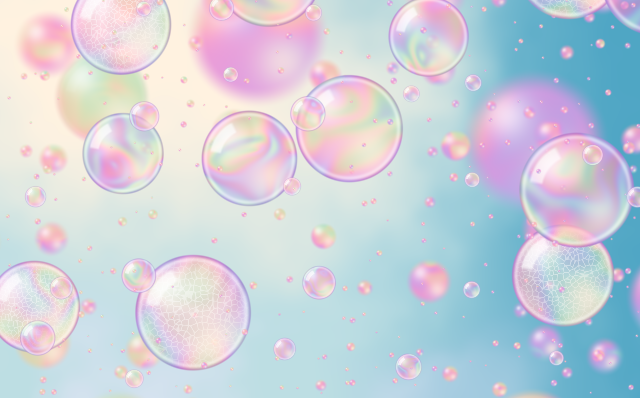
Reproduce this background procedurally as a WebGL 1 fragment shader.

```glsl
precision highp float;
// Pastel soap bubbles drifting over a cream-to-teal sky with soft clouds.
// Jittered grids scatter them in layers, from blurred and large to crisp and
// tiny; each one is shaded with a warped thin-film palette, glints and a rim.

#define CREAM vec3(1.0, 0.95, 0.88)
#define PALE_AQUA vec3(0.74, 0.87, 0.89)
#define TEAL vec3(0.31, 0.65, 0.77)
#define CLOUD vec3(0.86, 0.89, 0.95)
#define VIOLET vec3(0.56, 0.40, 0.76)
#define LARGE_DENSITY 0.62
#define SMALL_DENSITY 0.52
#define DOT_DENSITY 0.36
#define FILM_CYCLES 1.1
#define FILM_OPACITY 0.60
#define GLINT 0.65
#define CELL_LINES 0.42

uniform vec2 u_resolution;

vec2 hash2(vec2 p) {
  vec3 h = fract(p.xyx * vec3(0.1031, 0.1030, 0.0973));
  h += dot(h, h.yzx + 33.33);
  return fract((h.xx + h.yz) * h.zy);
}

float noise(vec2 p) {
  vec2 i = floor(p), f = fract(p);
  f = f * f * (3.0 - 2.0 * f);
  return mix(mix(hash2(i).x, hash2(i + vec2(1, 0)).x, f.x),
             mix(hash2(i + vec2(0, 1)).x, hash2(i + vec2(1, 1)).x, f.x), f.y);
}

float fbm(vec2 p) {
  float sum = 0.0, amp = 0.53;
  for (int i = 0; i < 4; i++) {
    sum += amp * noise(p);
    p = p * 2.03 + 17.0;
    amp *= 0.5;
  }
  return sum;
}

// Pale lines between Voronoi cells.
float cellEdges(vec2 p) {
  vec2 base = floor(p);
  float near = 9.0, next = 9.0;
  for (int y = -1; y <= 1; y++)
    for (int x = -1; x <= 1; x++) {
      vec2 id = base + vec2(x, y);
      float d = length(id + hash2(id + 50.0) - p);
      next = min(next, max(near, d));
      near = min(near, d);
    }
  return 1.0 - smoothstep(0.03, 0.25, next - near);
}

// Phase runs pink, lavender, aqua, mint, peach.
vec3 filmColor(float phase) {
  return vec3(0.83, 0.73, 0.79)
       + vec3(0.15, 0.15, 0.11) * cos(6.2832 * (phase - vec3(0.0, 0.67, 0.33)));
}

float spot(vec2 q, vec2 center, float tightness) {
  vec2 d = q - center;
  return exp(-tightness * dot(d, d));
}

vec3 sky(vec2 uv, vec2 p) {
  float cloud = fbm(p * 2.6 + 4.0);
  vec3 col = mix(PALE_AQUA, TEAL, smoothstep(0.40, 1.0, uv.x + 0.5 * (cloud - 0.5)));
  float low = (1.0 - smoothstep(0.0, 0.4, uv.y)) * (1.0 - 0.6 * uv.x);
  col = mix(col, CLOUD, low * smoothstep(0.35, 0.65, cloud));
  float sun = length((uv - vec2(0.16, 0.92)) * vec2(1.0, 0.8)) + 0.45 * (cloud - 0.5);
  return mix(col, CREAM, 1.0 - smoothstep(0.14, 0.62, sun));
}

vec3 bubble(vec3 behind, vec2 q, float radius, float blur, float hue, vec2 seed) {
  float d = length(q);
  float pixel = 1.0 / (radius * u_resolution.y);
  float soft = max(blur, pixel);
  if (d > 1.0 + soft) return behind;
  float mask = 1.0 - smoothstep(1.0 - soft, 1.0 + soft, d);
  float crisp = 1.0 - smoothstep(0.0, 0.15, blur);
  float rim = pow(min(d, 1.0), 4.0);
  float meshed = crisp * step(0.07, radius) * step(0.5, seed.x);

  // Film: smooth when blurred, swirling in focus, denser towards the edge
  vec2 s = seed * 40.0;
  vec2 warp = q + 0.8 * vec2(noise(q * 1.4 + s), noise(q * 1.4 + s + 9.0));
  float bands = noise(warp * 1.3 + s) - 0.5 + 0.5 * dot(q, seed - 0.5);
  float swirl = sin(13.0 * length(warp - seed) + 5.0 * bands);
  float detail = crisp * smoothstep(0.005, 0.05, radius);
  float phase = hue + FILM_CYCLES * bands * mix(0.35, 1.0, detail) - 0.12 * q.y;
  phase += detail * (0.12 * swirl * (1.0 - meshed) + 0.35 * rim);
  vec3 film = filmColor(phase) + 0.04 * detail * swirl;
  film = mix(film, CREAM, 0.4 * meshed * (1.0 - rim));
  float opacity = FILM_OPACITY + 0.25 * rim * crisp + 0.3 * (1.0 - crisp);
  vec3 col = mix(behind, film, min(opacity, 0.92));
  if (meshed > 0.0)
    col = mix(col, vec3(1.0), CELL_LINES * (1.0 - rim) * cellEdges(q * 10.0 + s));

  // Soft glows, curved window glint and bright inner rim
  col = mix(col, vec3(1.0), GLINT * spot(q, vec2(-0.45, 0.45), 7.0));
  col = mix(col, CREAM, GLINT * spot(q, vec2(0.42, -0.42), 5.0));
  float facing = dot(q, vec2(-0.8, 0.6)) / max(d, 0.001);
  float pane = smoothstep(0.87, 0.92, facing) * smoothstep(0.58, 0.64, d)
             * (1.0 - smoothstep(0.8, 0.86, d));
  col = mix(col, vec3(1.0), GLINT * crisp * pane);
  float line = (d - 0.92) / (0.02 + pixel);
  col = mix(col, mix(VIOLET, film, 0.4), 0.75 * crisp * smoothstep(0.93, 1.0, d));
  col = mix(col, vec3(1.0), 0.45 * crisp * exp(-line * line));
  return mix(behind, col, mask);
}

// One jittered grid of bubbles, thinner in the middle of the canvas.
vec3 scatter(vec3 col, vec2 p, float cell, vec2 radii, float blur, float density, float layer) {
  vec2 canvas = vec2(u_resolution.x / u_resolution.y, 1.0);
  vec2 base = floor(p / cell);
  for (int y = -1; y <= 1; y++)
    for (int x = -1; x <= 1; x++) {
      vec2 id = base + vec2(x, y);
      vec2 place = hash2(id + layer * 31.7), seed = hash2(id + layer * 57.3 + 11.0);
      vec2 center = (id + 0.2 + 0.6 * place) * cell;
      vec2 uv = center / canvas;
      float keep = density * mix(0.6, 1.4, min(length(2.0 * uv - vec2(0.9, 1.0)), 1.0));
      if (hash2(id + layer * 13.1 + 5.0).y > keep) continue;
      float radius = mix(radii.x, radii.y, seed.y * seed.y);
      float hue = mix(-0.10, 0.20, uv.x) + 0.3 * (seed.x - 0.5);
      col = bubble(col, (p - center) / radius, radius, blur * (0.6 + 0.8 * seed.x), hue, seed);
    }
  return col;
}

void main() {
  vec2 p = gl_FragCoord.xy / u_resolution.y;
  vec3 col = sky(gl_FragCoord.xy / u_resolution, p);
  // Far, out of focus
  col = scatter(col, p, 0.52, vec2(0.11, 0.18), 0.16, LARGE_DENSITY, 1.0);
  col = scatter(col, p, 0.24, vec2(0.03, 0.07), 0.28, SMALL_DENSITY, 2.0);
  col = scatter(col, p, 0.085, vec2(0.005, 0.018), 0.45, DOT_DENSITY, 3.0);
  // Near, in focus
  col = scatter(col, p, 0.39, vec2(0.10, 0.15), 0.0, LARGE_DENSITY, 4.0);
  col = scatter(col, p, 0.22, vec2(0.018, 0.045), 0.0, SMALL_DENSITY, 5.0);
  col = scatter(col, p, 0.06, vec2(0.002, 0.008), 0.2, DOT_DENSITY, 6.0);
  gl_FragColor = vec4(clamp(col, 0.0, 1.0), 1.0);
}
```
